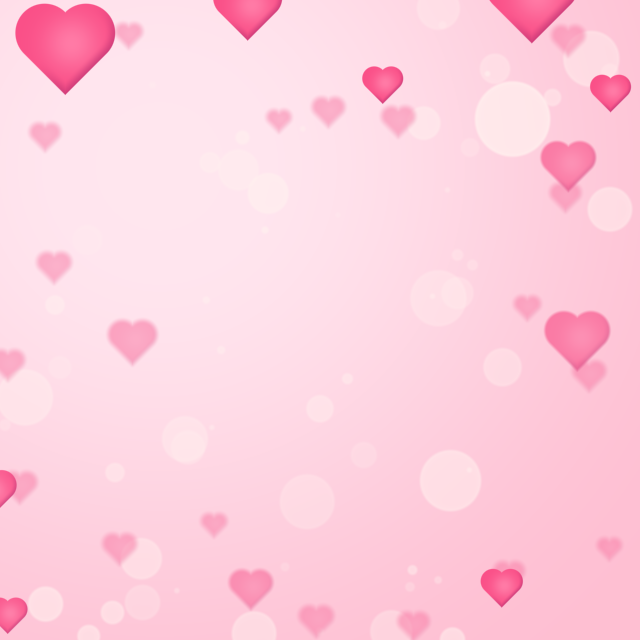
A WebGL 2 fragment shader for this background:

```glsl
#version 300 es
precision highp float;

uniform vec2 u_resolution;
out vec4 fragColor;

vec2 hash2(float n) {
    return fract(sin(n * vec2(127.1, 311.7)) * 43758.5453);
}

float dot2(vec2 v) { return dot(v, v); }

// Signed distance to a heart with its tip at the origin
float heartDistance(vec2 p) {
    p.x = abs(p.x);
    if (p.x + p.y > 1.0) return length(p - vec2(0.25, 0.75)) - 0.35355;
    float lower = min(dot2(p - vec2(0.0, 1.0)), dot2(p - 0.5 * max(p.x + p.y, 0.0)));
    return sqrt(lower) * sign(p.x - p.y);
}

float coverage(float dist, float blur) {
    float edge = max(blur, 0.8 / u_resolution.y);
    return 1.0 - smoothstep(-edge, edge, dist);
}

// Pale disc with a slightly brighter rim
vec3 addDisc(vec3 color, vec2 p, vec2 center, float radius, float opacity) {
    float dist = length(p - center) - radius;
    float rim = exp(-abs(dist + 0.003) * 350.0);
    float mask = coverage(dist, 0.0025) * opacity * (0.92 + 0.15 * rim);
    return mix(color, vec3(1.0, 0.945, 0.935), mask);
}

// Heart of given half width; haze runs from crisp (0) to faint and blurred (1)
vec3 addHeart(vec3 color, vec2 p, vec2 center, float halfWidth, float haze) {
    vec2 q = (p - center) / halfWidth * 0.604 + vec2(0.0, 0.552);
    float dist = heartDistance(q) * halfWidth / 0.604;
    float shine = exp(-dot2(q - vec2(0.08, 0.62)) * 9.0);
    float shade = smoothstep(-0.22, 0.02, dist / halfWidth)
                * smoothstep(-0.25, 0.75, q.x - q.y + 0.55);
    vec3 body = mix(vec3(0.98, 0.31, 0.53), vec3(1.0, 0.48, 0.65), shine);
    body = mix(body, vec3(0.74, 0.20, 0.45), shade * 0.75);
    body = mix(body, vec3(0.965, 0.53, 0.68), haze * 0.75);
    float mask = coverage(dist, 0.007 * haze) * mix(1.0, 0.5, haze);
    return mix(color, body, mask);
}

void main() {
    vec2 p = gl_FragCoord.xy / u_resolution;

    // Blush gradient, lightest at the upper left
    float falloff = smoothstep(0.1, 0.98, length(p - vec2(0.25, 0.74)));
    vec3 color = mix(vec3(1.0, 0.9, 0.935), vec3(0.995, 0.75, 0.825), falloff);

    // Large glows: center, radius, opacity
    const vec4 glows[10] = vec4[10](
        vec4(0.801, 0.814, 0.059, 0.75), vec4(0.924, 0.908, 0.044, 0.50),
        vec4(0.704, 0.249, 0.048, 0.55), vec4(0.480, 0.216, 0.043, 0.32),
        vec4(0.685, 0.534, 0.044, 0.35), vec4(0.039, 0.379, 0.044, 0.45),
        vec4(0.289, 0.314, 0.036, 0.38), vec4(0.419, 0.698, 0.032, 0.60),
        vec4(0.953, 0.673, 0.035, 0.55), vec4(0.397, 0.010, 0.035, 0.50));
    for (int i = 0; i < 10; i++) {
        color = addDisc(color, p, glows[i].xy, glows[i].z, glows[i].w);
    }

    // Scattered bokeh, mostly small
    for (int i = 0; i < 48; i++) {
        vec2 place = hash2(float(i) + 3.0);
        vec2 look = hash2(float(i) + 81.0);
        float radius = mix(0.004, 0.034, look.x * look.x);
        color = addDisc(color, p, place, radius, mix(0.2, 0.6, look.y));
    }

    // Faint hearts around the border, leaving the middle open
    for (int i = 0; i < 18; i++) {
        vec2 jitter = hash2(float(i) + 37.0);
        float angle = (float(i) + 0.6 * jitter.x) * 6.28319 / 18.0;
        vec2 ray = vec2(cos(angle), sin(angle));
        ray /= max(abs(ray.x), abs(ray.y));
        vec2 place = 0.5 + ray * mix(0.31, 0.49, jitter.y);
        color = addHeart(color, p, place, mix(0.017, 0.03, jitter.x), 0.95);
    }

    // Main hearts: center, half width, haze
    const vec4 hearts[12] = vec4[12](
        vec4(0.207, 0.465, 0.038, 0.85), vec4(0.392, 0.079, 0.034, 0.70),
        vec4(0.888, 0.740, 0.043, 0.45), vec4(0.902, 0.467, 0.051, 0.45),
        vec4(0.102, 0.923, 0.078, 0.0), vec4(0.387, 0.986, 0.054, 0.0),
        vec4(0.831, 0.999, 0.073, 0.0), vec4(0.598, 0.867, 0.032, 0.0),
        vec4(0.954, 0.854, 0.032, 0.0), vec4(0.784, 0.081, 0.033, 0.0),
        vec4(0.012, 0.038, 0.031, 0.1), vec4(-0.014, 0.229, 0.040, 0.1));
    for (int i = 0; i < 12; i++) {
        color = addHeart(color, p, hearts[i].xy, hearts[i].z, hearts[i].w);
    }

    fragColor = vec4(color, 1.0);
}
```
